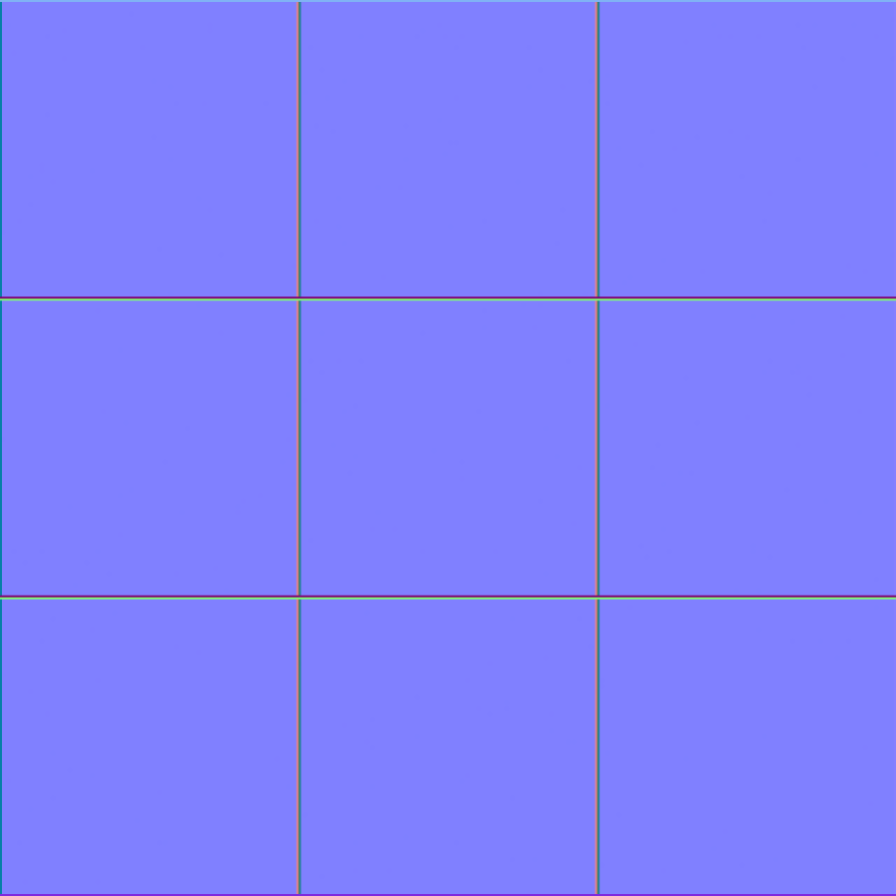
This texture map is drawn by a Shadertoy shader. Its source:

```glsl
const float TILES = 3.0;                        // repeats across and down
const float BEVEL = 0.0022;                     // bevel width in canvas units
const vec2 SEAM_SOFTNESS = vec2(0.0030, 0.0024); // blur of upright and level seams
const float SEAM_TILT = 1.0;                    // sideways lean of the inner bevels
const float SEAM_Z = -0.10;                     // inner bevels turn slightly inwards
const vec2 RIM_TILT_X = vec2(0.95, 0.05);       // lean of the left and right rim
const vec2 RIM_TILT_Y = vec2(0.68, 0.40);       // lean of the bottom and top rim
const float GRAIN = 0.008;                      // faint specks on the faces
const float GRAIN_CELLS = 160.0;
const float GRAIN_RARITY = 0.985;

float hash(vec2 p) {
    vec3 q = fract(vec3(p.xyx) * 0.1031);
    q += dot(q, q.yzx + 33.33);
    return fract((q.x + q.y) * q.z);
}

vec3 encodeNormal(vec3 n) {
    return 0.5 + 0.5 * n;
}

// Share of a filter window centred at s that lies between lo and hi
float coverage(float s, float lo, float hi, float window) {
    float overlap = min(s + 0.5 * window, hi) - max(s - 0.5 * window, lo);
    return clamp(overlap / window, 0.0, 1.0);
}

vec3 bevelColor(vec2 axis, float direction, float tilt, bool inner) {
    float z = inner ? SEAM_Z : sqrt(1.0 - tilt * tilt);
    return encodeNormal(vec3(axis * direction * tilt, z));
}

// Paint both bevels of the nearest seam along one axis
vec3 paintSeam(vec3 color, float position, vec2 axis, vec2 rimTilt, float pixel) {
    float seam = round(position * TILES);
    float s = position - seam / TILES;
    bool inner = seam > 0.5 && seam < TILES - 0.5;
    vec2 tilt = inner ? vec2(SEAM_TILT) : rimTilt;
    float window = inner ? max(pixel, dot(axis, SEAM_SOFTNESS)) : pixel;
    float startSide = coverage(s, 0.0, BEVEL, window);
    float endSide = coverage(s, -BEVEL, 0.0, window);
    vec3 startColor = bevelColor(axis, -1.0, tilt.x, inner);
    vec3 endColor = bevelColor(axis, 1.0, tilt.y, inner);
    return color * (1.0 - startSide - endSide)
         + startColor * startSide + endColor * endSide;
}

void mainImage(out vec4 fragColor, in vec2 fragCoord) {
    vec2 uv = fragCoord / iResolution.xy;
    vec2 pixel = 1.0 / iResolution.xy;

    // Flat faces with sparse, barely visible specks
    vec2 cell = floor(uv * GRAIN_CELLS);
    vec2 middle = fract(uv * GRAIN_CELLS) - 0.5;
    float speck = step(GRAIN_RARITY, hash(cell)) * smoothstep(0.5, 0.1, length(middle));
    vec2 lean = vec2(hash(cell + 17.0), hash(cell + 41.0)) - 0.5;
    vec3 color = encodeNormal(vec3(0.0, 0.0, 1.0));
    color.xy += lean * speck * GRAIN;

    // Upright seams, then level seams across them
    color = paintSeam(color, uv.x, vec2(1.0, 0.0), RIM_TILT_X, pixel.x);
    color = paintSeam(color, uv.y, vec2(0.0, 1.0), RIM_TILT_Y, pixel.y);

    fragColor = vec4(color, 1.0);
}
```
